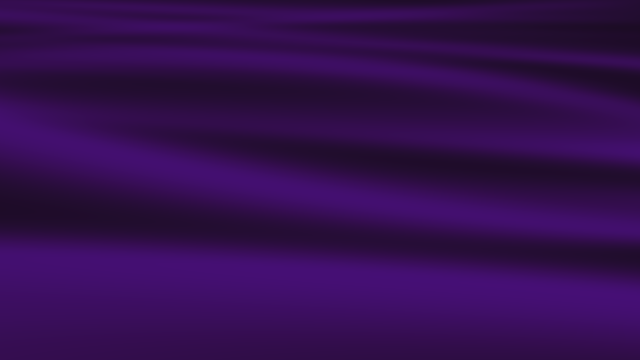
This background is drawn by a Shadertoy shader. Its source:

```glsl
// Draws soft folds of dark violet silk sweeping down from left to right.

#define SHADOW_COLOR vec3(0.098, 0.048, 0.125)
#define BODY_COLOR   vec3(0.205, 0.052, 0.310)
#define SHEEN_COLOR  vec3(0.285, 0.062, 0.485)
#define BASE_LIGHT   0.05
#define RIPPLE_GAIN  0.07

// Quadratic through the values at the left, centre and right of the canvas.
float crest(vec3 heights, float x) {
    float slope = -3.0 * heights.x + 4.0 * heights.y - heights.z;
    float bend = 2.0 * (heights.x - 2.0 * heights.y + heights.z);
    return heights.x + x * (slope + x * bend);
}

// Lit ridge; spread holds the falloff above, below-left and below-right,
// and gain holds the strength at the left, centre and right.
float fold(vec2 p, vec3 heights, vec3 spread, vec3 gain) {
    float d = p.y - crest(heights, p.x);
    float width = d < 0.0 ? spread.x : mix(spread.y, spread.z, p.x);
    d /= width;
    return clamp(crest(gain, p.x), 0.0, 1.0) * exp(-d * d);
}

// Merges two lights without exceeding full brightness.
float screenLight(float a, float b) {
    return 1.0 - (1.0 - a) * (1.0 - b);
}

// Fine slanted streaks from layered sines.
float ripples(vec2 p) {
    float sum = 0.0;
    float amplitude = 0.5;
    float frequency = 60.0;
    for (int i = 0; i < 3; i++) {
        float layer = float(i);
        float sway = 2.0 * sin(p.x * (4.0 + layer) + layer);
        sum += amplitude * sin(p.y * frequency - p.x * (5.0 + 3.0 * layer) + sway);
        amplitude *= 0.6;
        frequency *= 1.7;
    }
    return sum;
}

vec3 silkColor(float light) {
    vec3 lower = mix(SHADOW_COLOR, BODY_COLOR, clamp(light * 2.0, 0.0, 1.0));
    return mix(lower, SHEEN_COLOR, clamp(light * 2.0 - 1.0, 0.0, 1.0));
}

void mainImage(out vec4 fragColor, in vec2 fragCoord) {
    // x runs rightward, y is depth below the top edge.
    vec2 p = fragCoord / iResolution.xy;
    p.y = 1.0 - p.y;

    // Broad lower sheet and its dim foreground
    float light = 0.86 * fold(p, vec3(0.713, 0.755, 0.825),
                              vec3(0.065, 0.17, 0.15), vec3(0.95, 1.0, 1.0));
    float foreground = 0.43 * smoothstep(0.70, 0.90, p.y) * mix(1.0, 0.35, p.x);
    light = screenLight(light, foreground);

    // Main diagonal fold and the ridge above it
    light = screenLight(light, fold(p, vec3(0.350, 0.538, 0.641),
                        vec3(0.072, 0.125, 0.040), vec3(0.80, 0.82, 0.78)));
    light = screenLight(light, fold(p, vec3(0.300, 0.362, 0.423),
                        vec3(0.058, 0.035, 0.042), vec3(0.40, 0.44, 0.80)));
    light = screenLight(light, fold(p, vec3(0.480, 0.500, 0.550),
                        vec3(0.040, 0.040, 0.040), vec3(0.0, 0.0, 0.25)));

    // Upper folds
    light = screenLight(light, fold(p, vec3(0.165, 0.176, 0.308),
                        vec3(0.038, 0.050, 0.045), vec3(0.48, 0.68, 0.50)));
    light = screenLight(light, fold(p, vec3(0.260, 0.290, 0.360),
                        vec3(0.050, 0.050, 0.045), vec3(0.0, 0.12, 0.30)));
    light = screenLight(light, fold(p, vec3(0.042, 0.106, 0.178),
                        vec3(0.027, 0.026, 0.022), vec3(0.50, 0.48, 0.55)));

    // Thin streaks crossing near the top
    light = screenLight(light, fold(p, vec3(0.005, 0.037, 0.052),
                        vec3(0.020, 0.020, 0.020), vec3(0.25, 0.40, 0.05)));
    light = screenLight(light, fold(p, vec3(0.104, 0.051, 0.002),
                        vec3(0.018, 0.018, 0.018), vec3(0.20, 0.35, 0.15)));
    float haze = 0.17 * (1.0 - smoothstep(0.05, 0.20, p.y)) * (1.0 - 0.7 * p.x);
    light = screenLight(light, haze);

    // Ripples fade out with depth
    light += BASE_LIGHT + RIPPLE_GAIN * ripples(p) * (1.0 - smoothstep(0.05, 0.35, p.y));

    fragColor = vec4(silkColor(light), 1.0);
}
```
